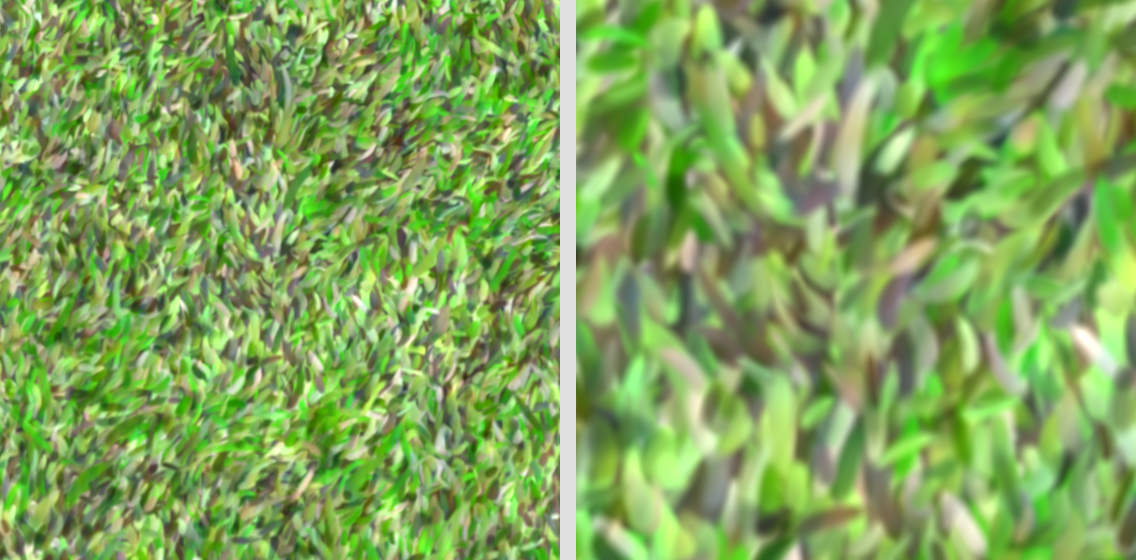
Left, the full canvas; right, a detail of the centre.
This texture is drawn by a Shadertoy shader. Its source:

```glsl
vec4 hash4(vec2 p) {
    vec4 d = vec4(dot(p, vec2(127.1, 311.7)), dot(p, vec2(269.5, 183.3)),
                  dot(p, vec2(113.5, 271.9)), dot(p, vec2(246.1, 124.6)));
    return fract(sin(d) * 43758.5453);
}

// Four independent channels of smooth value noise
vec4 noise4(vec2 p) {
    vec2 i = floor(p), f = fract(p);
    f = f * f * (3.0 - 2.0 * f);
    return mix(mix(hash4(i), hash4(i + vec2(1, 0)), f.x),
               mix(hash4(i + vec2(0, 1)), hash4(i + vec2(1, 1)), f.x), f.y);
}

vec2 rotate(vec2 p, float a) {
    float c = cos(a), s = sin(a);
    return vec2(c * p.x - s * p.y, s * p.x + c * p.y);
}

// Ordered from bare soil and straw to vivid green
vec3 grassColor(float h) {
    if (h < 0.17) return vec3(0.37, 0.37, 0.29);
    if (h < 0.31) return vec3(0.70, 0.70, 0.58);
    if (h < 0.54) return vec3(0.61, 0.73, 0.46);
    if (h < 0.75) return vec3(0.52, 0.73, 0.31);
    if (h < 0.87) return vec3(0.29, 0.45, 0.17);
    return vec3(0.29, 0.70, 0.10);
}

// Paints one jittered grid of soft, curved blades over the colour below
vec3 paintLayer(vec3 col, vec2 uv, float layer, float cell, bool tall) {
    vec2 shift = hash4(vec2(layer, 7.3)).xy * 9.0;
    vec2 home = floor(uv / cell + shift);
    for (int j = -1; j <= 1; j++)
    for (int i = -1; i <= 1; i++) {
        vec2 id = home + vec2(i, j);
        vec2 seed = id + layer * vec2(17.7, 31.3);
        vec4 a = hash4(seed);
        if (tall && a.w > 0.35) continue;
        vec2 center = (id + a.xy - shift) * cell;
        vec4 b = hash4(seed + 51.7);

        // Mostly upright with a lean to the right, some lying flat
        float lean = 0.35 + (a.z + b.x - 1.0) * 0.9 + (noise4(center * 9.0).x - 0.5) * 1.7;
        if (!tall && b.y > 0.82) lean += 1.0;
        vec2 q = rotate(uv - center, lean) / (cell * mix(1.08, 0.86, center.y));
        float halfLength = mix(0.4, 0.84, b.z);
        float t = q.y / halfLength;
        if (abs(t) > 1.0) continue;
        q.x += (b.w - 0.5) * 0.6 * (t * t - 0.3) * halfLength;

        float width = mix(0.10, 0.20, fract(a.w * 7.0)) * (tall ? 0.65 : 1.0);
        float blur = 0.0046 / cell;
        float edge = width * (1.0 - 0.7 * t * t) * (1.0 - 0.2 * t) - abs(q.x);
        float cover = smoothstep(-blur, blur, edge) * smoothstep(1.0, 0.45, abs(t));
        if (cover <= 0.0) continue;

        // Local patches favour soil or fresh growth
        vec4 c = hash4(seed + 93.1);
        float patchiness = noise4(center * 9.0 + 3.7).y + noise4(center * 22.0).z - 1.0;
        vec3 blade = grassColor(c.x + patchiness * 0.34 + (tall ? 0.12 : 0.0));
        blade *= mix(0.78, 1.28, c.y);
        blade += (c.zwy - 0.5) * vec3(0.14, 0.07, 0.16);
        blade *= 1.0 + 0.08 * clamp(q.x / width, -1.0, 1.0) + 0.08 * t;
        col = mix(col, blade, cover * 0.92);
    }
    return col;
}

void mainImage(out vec4 fragColor, in vec2 fragCoord) {
    vec2 uv = fragCoord / iResolution.y;

    // Shaded soil between the blades
    vec3 col = mix(vec3(0.22, 0.25, 0.17), vec3(0.43, 0.42, 0.31), noise4(uv * 40.0).x);

    // Short turf, with sparse tall blades among it
    for (int k = 0; k < 14; k++) {
        bool tall = k % 5 == 3;
        float cell = tall ? 0.085 : mix(0.048, 0.036, float(k) / 13.0);
        col = paintLayer(col, uv, float(k) + 1.0, cell, tall);
    }

    // Uneven light, dark gaps and faint colour fringes
    vec2 along = rotate(uv, 0.3);
    col *= 1.04 + 0.26 * (noise4(uv * 13.0 + 2.0).x - 0.5);
    col *= 1.0 + 0.30 * (noise4(along * vec2(42.0, 24.0)).y - 0.5);
    float gap = noise4(along * vec2(52.0, 34.0) + 5.0).x;
    col *= 1.0 - 0.36 * smoothstep(0.66, 0.95, gap);
    col *= 1.0 + 0.14 * (noise4(along * vec2(120.0, 45.0)).w - 0.5);
    col += (noise4(along * vec2(72.0, 38.0) + 11.0).xyz - 0.5) * vec3(0.17, 0.07, 0.19);

    fragColor = vec4(clamp(col, 0.0, 1.0), 1.0);
}
```
